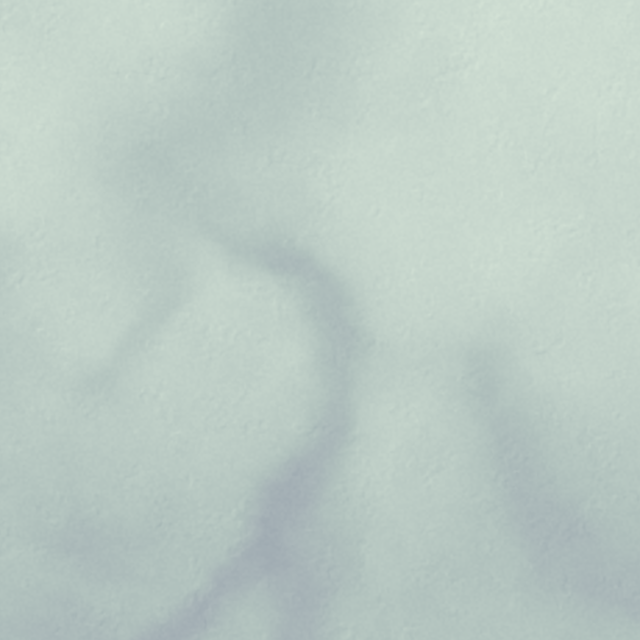
A Shadertoy shader for this texture:

```glsl
// Pale, misty clouds: a soft vertical gradient darkened by veils and one curved vein.
// Smoothed cellular noise bends the veils and adds billows;
// a fine layer of the same noise gives grain and small embossed flecks.

const vec3 SHADOW = vec3(0.62, 0.69, 0.69);
const vec3 LIGHT = vec3(0.79, 0.85, 0.81);
const vec3 VIOLET_TINT = vec3(0.012, -0.012, 0.012);

vec3 hash3(vec2 cell) {
    vec3 q = fract(cell.xyx * vec3(0.1031, 0.1030, 0.0973));
    q += dot(q, q.yxz + 33.33);
    return fract((q.xxy + q.yzz) * q.zyx);
}

// Cellular noise blended by distance, centred on zero
float cellNoise(vec2 p) {
    vec2 base = floor(p);
    float sum = 0.0, total = 0.0;
    for (int y = -1; y <= 1; y++) {
        for (int x = -1; x <= 1; x++) {
            vec2 cell = base + vec2(x, y);
            vec3 rnd = hash3(cell);
            vec2 d = cell + 0.2 + 0.6 * rnd.xy - p;
            float w = max(0.0, 1.0 - dot(d, d) / 1.44);
            w *= w * w;
            sum += w * rnd.z;
            total += w;
        }
    }
    return sum / max(total, 1e-4) - 0.5;
}

// Layers of cellular noise, each turned and finer than the last
float billows(vec2 p, float gain) {
    mat2 turn = mat2(0.8, 0.6, -0.6, 0.8);
    float sum = 0.0, amp = 1.0;
    for (int i = 0; i < 5; i++) {
        sum += amp * cellNoise(p);
        p = turn * p * 2.03 + 7.3;
        amp *= gain;
    }
    return sum;
}

float softness(float dist, float width) {
    return exp(-dist * dist / (width * width));
}

// Soft streak along the segment from a to b
float veil(vec2 p, vec2 a, vec2 b, float width) {
    vec2 ab = b - a;
    float along = clamp(dot(p - a, ab) / dot(ab, ab), 0.0, 1.0);
    return softness(length(p - a - ab * along), width);
}

// Curved streak: a parabola on its side, tighter above its crest
float vein(vec2 p, vec2 crest, float width) {
    float h = p.y - crest.y;
    float bend = mix(1.5, 3.3, smoothstep(-0.03, 0.06, h));
    float slope = 2.0 * bend * h;
    float dist = (p.x - crest.x + bend * h * h) / sqrt(1.0 + slope * slope);
    return softness(dist, width) * (1.0 - smoothstep(0.12, 0.26, h));
}

float cloudTone(vec2 p) {
    // Irregular bending of all shapes
    vec2 warp = vec2(billows(p * 5.0 + 3.1, 0.55), billows(p * 5.0 + 41.7, 0.55));
    vec2 q = p + 0.085 * warp;

    // Bright sky fading toward the bottom and the lower left
    float tone = mix(0.47, 0.96, smoothstep(0.0, 0.7, p.y));
    tone -= 0.15 * (1.0 - smoothstep(0.0, 0.45, p.x)) * (1.0 - smoothstep(0.2, 0.6, p.y));

    // Broad upper veil
    float upper = max(veil(q, vec2(0.43, 0.98), vec2(0.41, 0.87), 0.13),
                      veil(q, vec2(0.41, 0.87), vec2(0.27, 0.74), 0.13));
    upper = max(upper, veil(q, vec2(0.27, 0.74), vec2(0.43, 0.65), 0.11));
    tone -= 0.45 * upper;

    // Central vein with a wide halo
    vec2 crest = vec2(0.525, 0.43);
    tone -= 0.30 * vein(q, crest, 0.035) + 0.17 * vein(q, crest, 0.08);

    // Side wisps
    tone -= 0.24 * veil(q, vec2(0.26, 0.57), vec2(0.14, 0.38), 0.045);
    tone -= 0.30 * veil(q, vec2(-0.03, 0.53), vec2(-0.01, 0.46), 0.08);
    tone -= 0.22 * veil(q, vec2(0.78, 0.40), vec2(0.92, 0.10), 0.07);
    tone -= 0.20 * veil(q, vec2(0.50, 0.08), vec2(0.46, 0.00), 0.05);
    tone -= 0.16 * veil(q, vec2(0.18, 0.20), vec2(0.13, 0.12), 0.08);

    // Billows, stronger in the lower half
    float strength = mix(0.38, 0.22, smoothstep(0.1, 0.7, p.y));
    return tone + strength * billows(q * 5.5 + 17.0, 0.5);
}

// Fine grain with patches of embossed flecks
float grain(vec2 p) {
    float fine = cellNoise(p * 230.0);
    float relief = cellNoise(p * 130.0) - cellNoise(p * 130.0 + vec2(0.45, -0.35));
    float patches = smoothstep(0.0, 0.25, cellNoise(p * 38.0 + 9.0));
    return 0.13 * fine + 0.22 * relief * patches;
}

void mainImage(out vec4 fragColor, in vec2 fragCoord) {
    vec2 p = fragCoord / iResolution.xy;
    float tone = cloudTone(p);
    vec3 color = mix(SHADOW, LIGHT, min(tone, 1.15) + grain(p));
    color += VIOLET_TINT * (1.0 - smoothstep(0.0, 0.5, tone));
    fragColor = vec4(clamp(color, 0.0, 1.0), 1.0);
}
```
